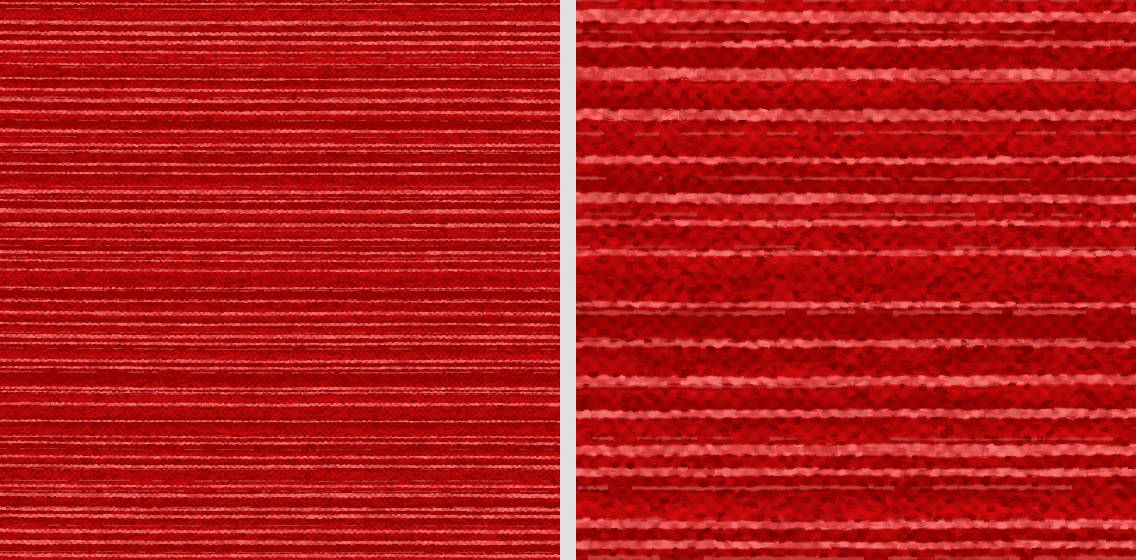
Left: the whole. Right: its middle third, enlarged.
Reproduce this texture procedurally as a WebGL 1 fragment shader.

```glsl
precision highp float;
// Red woven cloth with fine, uneven pink horizontal stripes.

uniform vec2 u_resolution;

const vec3 DEEP_RED = vec3(0.59, 0.012, 0.015);
const vec3 RED = vec3(0.70, 0.03, 0.03);
const vec3 BRIGHT_RED = vec3(0.84, 0.04, 0.06);
const vec3 SHADOW = vec3(0.42, 0.01, 0.01);
const vec3 ROSE = vec3(0.90, 0.27, 0.27);
const vec3 PINK = vec3(0.95, 0.44, 0.43);
const vec3 FADED_ROSE = vec3(0.80, 0.25, 0.23);

float hash(vec2 p) {
  vec3 q = fract(p.xyx * vec3(0.1031, 0.1030, 0.0973));
  q += dot(q, q.yzx + 33.33);
  return fract((q.x + q.y) * q.z);
}

// Cellular noise: value of the nearest jittered point.
float cellNoise(vec2 p, float seed) {
  vec2 cell = floor(p);
  float nearest = 9.0;
  float value = 0.0;
  for (int j = -1; j <= 1; j++) {
    for (int i = -1; i <= 1; i++) {
      vec2 id = cell + vec2(float(i), float(j));
      vec2 offset = vec2(hash(id + seed), hash(id + seed + 57.0));
      vec2 d = id + offset - p;
      float dist = dot(d, d);
      if (dist < nearest) {
        nearest = dist;
        value = hash(id + seed + 113.0);
      }
    }
  }
  return value;
}

// Layered sines, roughly -1 to 1.
float waves(float x, float phase) {
  return 0.5 * sin(x * 9.0 + phase) + 0.3 * sin(x * 23.0 + phase * 2.3)
       + 0.2 * sin(x * 61.0 + phase * 4.1);
}

// Coverage of irregular stripes; broken = 0 is solid, 1 is strongly dashed.
float stripes(vec2 p, float count, vec2 halfWidths, float broken,
              float ragged, float seed, float blur) {
  float row = floor(p.y * count);
  float cover = 0.0;
  for (int i = -1; i <= 1; i++) {
    float id = row + float(i);
    float phase = 40.0 * hash(vec2(id, seed));
    float jitter = 0.75 * (hash(vec2(id, seed + 7.0)) - 0.5);
    float center = (id + 0.5 + jitter) / count + 0.0007 * waves(p.x, phase);
    float size = hash(vec2(id, seed + 13.0));
    float halfWidth = mix(halfWidths.x, halfWidths.y, size);
    halfWidth *= 1.0 + 0.22 * waves(p.x * 1.7, phase + 3.0);
    halfWidth += ragged;
    float line = 1.0 - smoothstep(-blur, blur, abs(p.y - center) - halfWidth);
    float dash = cellNoise(vec2(p.x * 52.0, id * 5.0), seed);
    dash += 0.3 * waves(p.x, phase + 9.0);
    float gap = broken * (1.0 - smoothstep(0.25, 0.6, dash));
    cover = max(cover, line * (1.0 - gap));
  }
  return cover;
}

// Over-and-under pattern of crossing threads, -1 to 1.
float weave(vec2 p, float threads) {
  vec2 t = p * threads * 3.14159;
  return sin(t.x) * sin(t.y);
}

void main() {
  vec2 uv = gl_FragCoord.xy / u_resolution.y;
  float blur = max(0.0009, 0.6 / u_resolution.y);

  // The cloth lies very slightly askew.
  vec2 p = uv + vec2(0.0, 0.003 * uv.x + 0.0008 * sin(uv.x * 5.0));
  float fineGrain = cellNoise(p * vec2(240.0, 330.0), 3.0);
  float slub = cellNoise(p * vec2(75.0, 260.0), 11.0);
  float threads = weave(p, 190.0);
  float ragged = 0.0011 * (fineGrain - 0.5) + 0.0003 * threads;

  // Ground: soft dark and light bands under woven grain.
  float band = 0.5 + 0.3 * sin(p.y * 113.0 + sin(p.y * 31.0) * 2.0)
             + 0.2 * sin(p.y * 247.0 + waves(p.x, 2.0));
  float tone = 0.5 * band + 0.3 * slub + 0.2 * fineGrain;
  vec3 color = mix(DEEP_RED, RED, smoothstep(0.35, 0.62, tone));
  color = mix(color, BRIGHT_RED, 0.65 * smoothstep(0.66, 0.88, tone));
  color = mix(color, SHADOW, 0.5 * smoothstep(0.78, 0.95, 1.0 - fineGrain));
  color *= 1.0 + 0.10 * threads;

  // Thin broken yarns with dark specks at their edges.
  float speck = stripes(p + vec2(0.0, 0.0012), 38.0, vec2(0.0007, 0.0015),
                        0.9, ragged, 71.0, blur);
  float thin = stripes(p, 38.0, vec2(0.0005, 0.0013), 0.95, ragged, 71.0, blur);
  color = mix(color, SHADOW, 0.55 * speck * smoothstep(0.3, 0.7, slub));
  color = mix(color, FADED_ROSE, 0.9 * thin);

  // Bold pink yarns.
  float bold = stripes(p, 46.0, vec2(0.0012, 0.0034), 0.22, ragged, 29.0, blur);
  float sheen = 0.55 * fineGrain + 0.45 * slub + 0.15 * threads;
  vec3 yarn = mix(ROSE, PINK, smoothstep(0.25, 0.8, sheen));
  yarn *= 1.0 + 0.05 * threads;
  color = mix(color, yarn, 0.97 * bold);

  gl_FragColor = vec4(clamp(color, 0.0, 1.0), 1.0);
}
```
